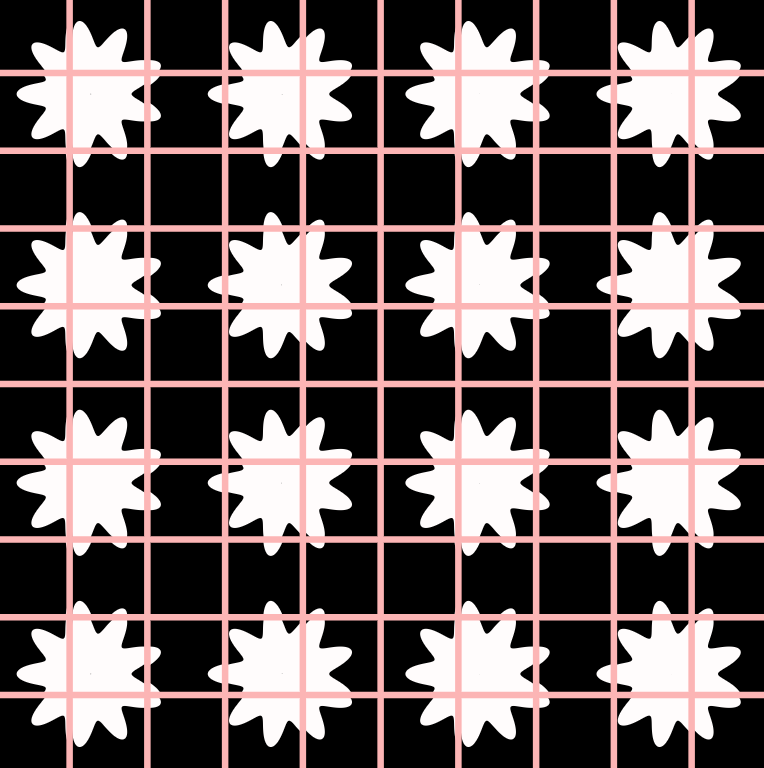
Reproduce this pattern procedurally as a WebGL 1 fragment shader.

```glsl
precision highp float;
// White nine-pointed stars on black, split and pushed apart by a pink grid.

uniform vec2 u_resolution;

// Lengths are fractions of the canvas height
const vec2 GRID_CENTER = vec2(0.4956, 0.5);
const float GRID_PITCH = 0.10124;
const float LINE_WIDTH = 0.0085;
const float PANES_PER_STAR = 2.5;
const float STAR_POINTS = 9.0;
const float STAR_RADIUS = 0.0706;
const float STAR_WAVE = 0.0173;

const vec3 BLACK = vec3(0.0);
const vec3 WHITE = vec3(1.0, 0.99, 0.99);
const vec3 PINK = vec3(0.99, 0.71, 0.71);

// Coverage of a shape from its signed distance
float coverage(float dist, float pixel) {
  return clamp(0.5 - dist / pixel, 0.0, 1.0);
}

// Signed distance to the nearest grid line
float gridDistance(vec2 p, float pitch, float width) {
  vec2 d = abs(p - pitch * floor(p / pitch + 0.5));
  return min(d.x, d.y) - 0.5 * width;
}

// Removes the line widths so the panes join into one continuous plane
vec2 joinPanes(vec2 p, float pitch, float width) {
  return p - width * (floor(p / pitch) + 0.5);
}

// Approximate distance to a star with a cosine outline, one point facing left
float starDistance(vec2 p, float points, float radius, float wave) {
  float r = max(length(p), 0.001);
  float phase = points * atan(p.y, p.x);
  float outline = radius - wave * cos(phase);
  float slope = wave * points * sin(phase) / r;
  return (r - outline) / sqrt(1.0 + slope * slope);
}

void main() {
  float pixel = 1.0 / u_resolution.y;
  vec2 p = gl_FragCoord.xy * pixel - GRID_CENTER;

  // Stars repeat in the joined plane
  float period = PANES_PER_STAR * (GRID_PITCH - LINE_WIDTH);
  vec2 plane = joinPanes(p, GRID_PITCH, LINE_WIDTH);
  vec2 cell = (fract(plane / period) - 0.5) * period;
  float star = starDistance(cell, STAR_POINTS, STAR_RADIUS, STAR_WAVE);

  // Grid lies over the stars
  float grid = gridDistance(p, GRID_PITCH, LINE_WIDTH);
  vec3 color = mix(BLACK, WHITE, coverage(star, pixel));
  color = mix(color, PINK, coverage(grid, pixel));
  gl_FragColor = vec4(color, 1.0);
}
```
